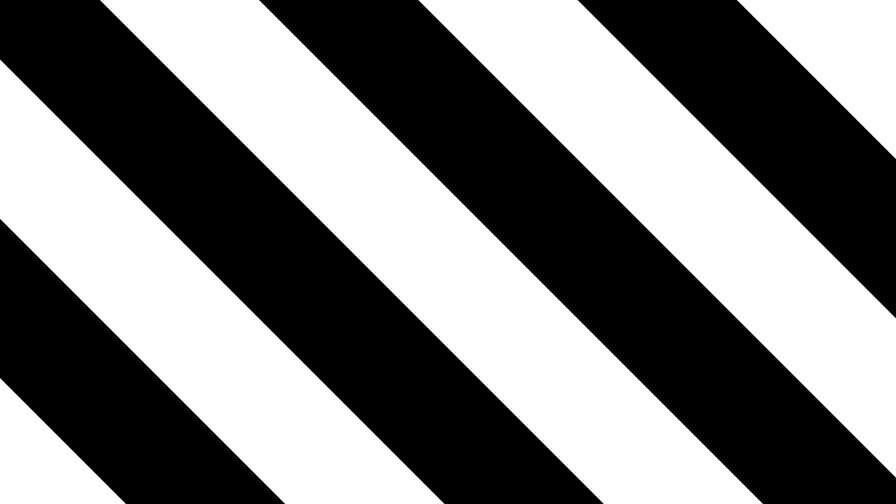
Write a Shadertoy shader that draws this pattern.

```glsl
#define PERIOD 0.632           // band repeat along x, in canvas heights
#define FIRST_EDGE 0.25        // x of the first dark edge on the bottom side
#define DARK_SHARE 0.5         // part of each repeat that is dark
#define DARK_COLOR vec3(0.0)
#define LIGHT_COLOR vec3(1.0)

// Signed distance to the nearest dark diagonal band, negative inside
float bandDistance(vec2 p) {
    float phase = (p.x + p.y - FIRST_EDGE) / PERIOD;
    float fromCenter = abs(fract(phase - 0.5 * DARK_SHARE + 0.5) - 0.5);
    return (fromCenter - 0.5 * DARK_SHARE) * PERIOD * inversesqrt(2.0);
}

void mainImage(out vec4 fragColor, in vec2 fragCoord) {
    vec2 p = fragCoord / iResolution.y;

    // One-pixel smooth edge
    float light = clamp(bandDistance(p) * iResolution.y + 0.5, 0.0, 1.0);
    fragColor = vec4(mix(DARK_COLOR, LIGHT_COLOR, light), 1.0);
}
```
